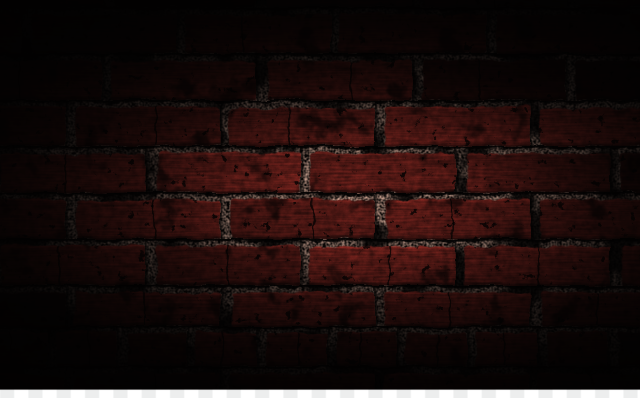
Write a Shadertoy shader that draws this texture.

```glsl
// A worn red brick wall in a pool of light, above a thin pale checker strip.
// Courses are staggered boxes with warped edges; gradient noise adds streaks,
// pits, gritty mortar and stains. Lengths are in canvas heights, y runs down.

float hash(vec2 p) {
    vec3 q = fract(p.xyx * vec3(0.1031, 0.1030, 0.0973));
    q += dot(q, q.yzx + 33.33);
    return fract((q.x + q.y) * q.z);
}

vec2 gradient(vec2 cell) {
    float angle = 6.2832 * hash(cell);
    return vec2(cos(angle), sin(angle));
}

float noise(vec2 p) {
    vec2 i = floor(p), f = fract(p), e = vec2(0.0, 1.0);
    vec2 t = f * f * f * (f * (f * 6.0 - 15.0) + 10.0);
    float top = mix(dot(gradient(i), f), dot(gradient(i + e.yx), f - e.yx), t.x);
    float bottom = mix(dot(gradient(i + e), f - e), dot(gradient(i + 1.0), f - 1.0), t.x);
    return mix(top, bottom, t.y);
}

float fbm(vec2 p) {
    float sum = 0.0, weight = 1.0;
    for (int i = 0; i < 4; i++) {
        sum += weight * noise(p);
        p = mat2(1.6, 1.2, -1.2, 1.6) * p + 17.3;
        weight *= 0.5;
    }
    return sum;
}

float roundBox(vec2 p, vec2 halfSize, float radius) {
    vec2 e = abs(p) - halfSize + radius;
    return length(max(e, 0.0)) + min(max(e.x, e.y), 0.0) - radius;
}

// Fired clay: drag streaks, pits, stains and an occasional split
vec3 brickColor(vec2 p, vec2 local, vec2 size, vec2 id, float light) {
    float tone = mix(0.72, 1.12, hash(id + 5.0));
    tone *= hash(id + 41.0) > 0.83 ? mix(0.3, 1.0, light) : 1.0;
    tone *= 1.0 + 0.40 * noise(p * vec2(14.0, 210.0)) + 0.35 * fbm(p * 55.0);
    tone *= 1.0 - 0.65 * smoothstep(0.18, 0.60, fbm(p * 11.0 + 7.0));
    tone *= 1.0 - 0.80 * smoothstep(0.35, 0.60, fbm(p * 38.0 + 3.0));

    float split = abs(local.x - size.x * mix(0.42, 0.62, hash(id + 9.0)) + 0.006 * fbm(p * 30.0));
    float hasSplit = step(0.45, hash(id + 23.0));
    tone *= 1.0 - 0.75 * hasSplit * (1.0 - smoothstep(0.0005, 0.0035, split));

    // Lit upper lip and shaded lower lip
    tone *= 1.0 + 0.35 * (1.0 - smoothstep(0.018, 0.028, local.y));
    tone *= 1.0 - 0.55 * smoothstep(size.y - 0.012, size.y, local.y);
    return vec3(0.40, 0.115, 0.095) * max(tone, 0.05);
}

// Gritty mortar, shadowed by the brick above and to its left
vec3 mortarColor(vec2 p, vec2 local) {
    float grit = 0.55 + 0.9 * noise(p * 170.0) + 0.6 * noise(p * 85.0 + 11.0);
    float ragged = 0.005 * fbm(p * 45.0 + 19.0);
    float shade = mix(0.06, 1.0, smoothstep(0.003, 0.009, local.y + ragged));
    shade *= mix(0.35, 1.0, smoothstep(0.002, 0.009, local.x + ragged));
    shade *= mix(0.15, 1.0, smoothstep(-0.40, 0.10, fbm(p * 8.0 + 29.0)));
    return vec3(0.66, 0.53, 0.47) * clamp(grit, 0.04, 1.3) * shade;
}

void mainImage(out vec4 fragColor, in vec2 fragCoord) {
    vec2 p = fragCoord / iResolution.y;
    p.y = 1.0 - p.y;
    float aa = 1.0 / iResolution.y;

    // Uneven courses, slightly thinner toward the bottom
    vec2 w = p + 0.007 * vec2(fbm(p * 13.0), fbm(p * 13.0 + 31.0));
    float course = (w.y - 0.018) / 0.1165 + 0.26 * smoothstep(0.72, 0.94, w.y);
    float row = floor(course);

    // Alternate courses shift by half a brick; one low course is all headers
    bool headers = row == 7.0;
    vec2 size = vec2(headers ? 0.176 : 0.389, 0.1165);
    float start = 0.755 + 0.188 * (1.0 - mod(row, 2.0));
    if (row < 2.0 || headers) start -= 0.11;
    float along = (w.x - start) / size.x;
    vec2 id = vec2(floor(along), row);
    vec2 local = fract(vec2(along, course)) * size;

    // Each cell holds its joints at the upper left and a brick in the rest
    vec2 joint = vec2(0.020 + 0.010 * hash(id), 0.016 + 0.005 * hash(id + 3.0));
    float d = roundBox(local - 0.5 * (joint + size), 0.5 * (size - joint), 0.007);
    d += 0.004 * fbm(p * 42.0);
    float face = 1.0 - smoothstep(-aa, aa + 0.001, d);

    // Oval pool of light
    vec2 fromLight = p - vec2(0.92, 0.50);
    float light = exp(-dot(fromLight * fromLight, 1.0 / vec2(0.32, 0.068)));
    vec3 color = mix(mortarColor(p, local), brickColor(p, local, size, id, light), face);
    color = color * light + vec3(0.008, 0.005, 0.005);

    // Checker strip along the lower edge
    float cell = abs(mod(p.x / 0.0356, 2.0) - 0.5);
    cell = min(cell, 2.0 - cell);
    float pale = smoothstep(-aa, aa, (cell - 0.5) * 0.0356);
    vec3 strip = mix(vec3(0.93, 0.935, 0.935), vec3(1.0), pale);
    color = mix(color, strip, smoothstep(-aa, aa, p.y - 0.979));

    fragColor = vec4(color, 1.0);
}
```
